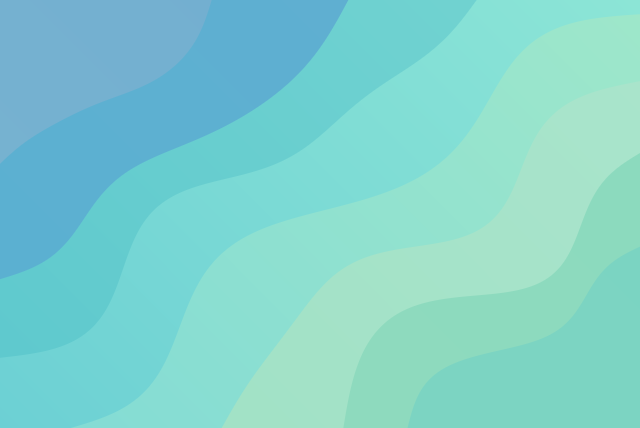
A WebGL 2 fragment shader for this background:

```glsl
#version 300 es
precision highp float;
// Layered diagonal waves running from cool blue to soft green.
// Each edge is a straight trend across the diagonal plus six sine harmonics;
// the bands are painted in order, each with a gentle gradient along the diagonal.

uniform vec2 u_resolution;
out vec4 outColor;

const float PI = 3.14159265;
const int EDGES = 7;
const int HARMONICS = 3;               // per group: low and high
const vec2 CANVAS = vec2(768.0, 512.0); // design units

// Edge trend: start and end along the diagonal, then start and end across it.
const vec4 TREND[EDGES] = vec4[](
    vec4(-196, 254, 196, 254),
    vec4(-334, 418, 334, 418),
    vec4(-428, 572, 428, 572),
    vec4(-427, 751, 597, 785),
    vec4(-246, 671, 778, 865),
    vec4(-100, 585, 924, 951),
    vec4(-23, 473, 1001, 1063));

// Amplitudes of harmonics 1 to 3.
const vec3 LOW[EDGES] = vec3[](
    vec3(34.9, -23.7, 2.1),
    vec3(26.3, -20.7, 15.8),
    vec3(6.0, -9.8, 25.8),
    vec3(-48.1, -7.3, -9.3),
    vec3(-41.7, -25.2, -24.9),
    vec3(-15.3, -55.9, -25.6),
    vec3(-4.1, -25.2, -19.9));

// Amplitudes of harmonics 4 to 6.
const vec3 HIGH[EDGES] = vec3[](
    vec3(-0.8, -0.2, -0.7),
    vec3(9.4, 5.2, 0.8),
    vec3(25.5, 13.8, -4.3),
    vec3(45.8, 2.8, 6.2),
    vec3(27.3, -4.6, -4.9),
    vec3(13.3, -2.6, -0.2),
    vec3(3.3, -2.4, -0.2));

// Band colours at the lower left and the upper right.
const vec3 COLOR_START[EDGES + 1] = vec3[](
    vec3(0.470, 0.705, 0.815),
    vec3(0.352, 0.692, 0.822),
    vec3(0.365, 0.785, 0.805),
    vec3(0.424, 0.816, 0.831),
    vec3(0.510, 0.859, 0.835),
    vec3(0.625, 0.882, 0.770),
    vec3(0.565, 0.855, 0.745),
    vec3(0.490, 0.835, 0.765));
const vec3 COLOR_END[EDGES + 1] = vec3[](
    vec3(0.440, 0.675, 0.815),
    vec3(0.380, 0.685, 0.816),
    vec3(0.455, 0.832, 0.820),
    vec3(0.549, 0.898, 0.840),
    vec3(0.620, 0.906, 0.792),
    vec3(0.665, 0.895, 0.800),
    vec3(0.545, 0.855, 0.745),
    vec3(0.482, 0.828, 0.758));

// Position of an edge across the diagonal.
float waveEdge(int i, float along) {
    vec4 trend = TREND[i];
    float t = clamp((along - trend.x) / (trend.y - trend.x), 0.0, 1.0);
    float offset = mix(trend.z, trend.w, t);
    for (int k = 0; k < HARMONICS; k++) {
        float order = float(k + 1);
        offset += LOW[i][k] * sin(PI * order * t);
        offset += HIGH[i][k] * sin(PI * (order + float(HARMONICS)) * t);
    }
    return offset;
}

void main() {
    vec2 uv = gl_FragCoord.xy / u_resolution;
    vec2 p = vec2(uv.x, 1.0 - uv.y) * CANVAS;

    // Diagonal axes: along the waves and across them.
    float along = p.x - p.y;
    float across = p.x + p.y;
    float shade = (along + CANVAS.y) / (CANVAS.x + CANVAS.y);

    // Paint each band over the one before it, with a smooth edge.
    vec3 color = mix(COLOR_START[0], COLOR_END[0], shade);
    for (int i = 0; i < EDGES; i++) {
        float d = across - waveEdge(i, along);
        float cover = clamp(d / length(vec2(dFdx(d), dFdy(d))) + 0.5, 0.0, 1.0);
        color = mix(color, mix(COLOR_START[i + 1], COLOR_END[i + 1], shade), cover);
    }
    outColor = vec4(color, 1.0);
}
```
